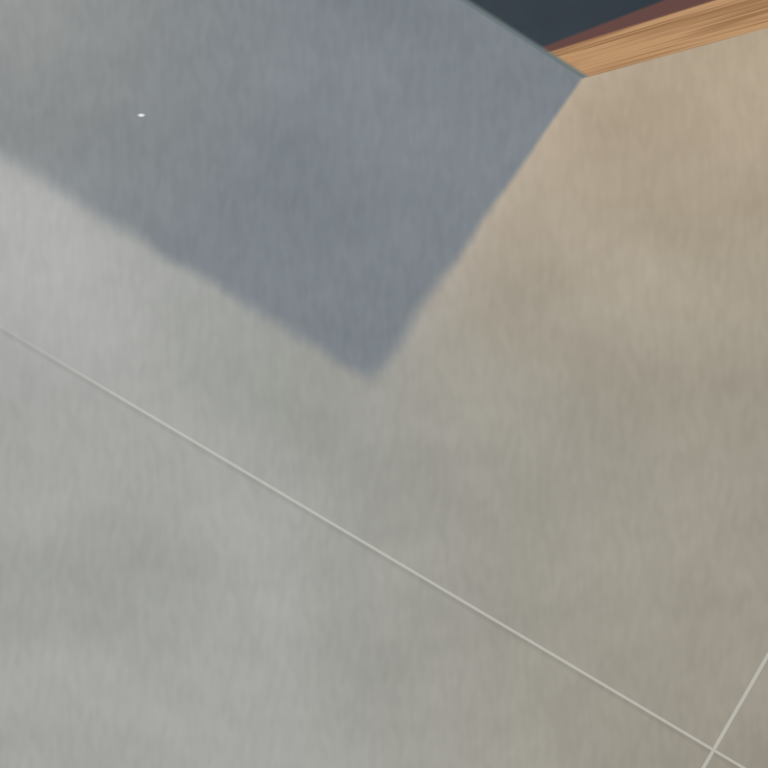
This texture is drawn by a WebGL 1 fragment shader. Its source:

```glsl
precision highp float;
// A matte tiled floor with a soft angular shadow, pale grout lines and the
// corner of a dark panel with a wooden plinth. Straight edges are signed
// half-plane distances; value noise gives the cement its mottling.

uniform vec2 u_resolution;

// Layout, in canvas units
const vec2 CORNER = vec2(0.758, 0.898);
const vec2 PANEL_TOP = vec2(0.599, 1.0);
const vec2 PLINTH_END = vec2(1.0, 0.964);
const vec2 SHADOW_LEFT = vec2(0.0, 0.800);
const vec2 SHADOW_TIP = vec2(0.482, 0.503);
const vec2 GROUT_A = vec2(0.078, 0.529);
const vec2 GROUT_B = vec2(0.918, 0.030);
const vec2 CROSS_A = vec2(0.918, 0.004);
const vec2 CROSS_B = vec2(1.0, 0.147);
const vec2 CHIP = vec2(0.184, 0.850);
const float GROUT_WIDTH = 0.0018;
const float MOTTLE = 0.060;
const float GRAIN = 0.022;

// Palette
const vec3 FLOOR_COOL = vec3(0.635, 0.640, 0.625);
const vec3 FLOOR_OLIVE = vec3(0.605, 0.585, 0.535);
const vec3 FLOOR_WARM = vec3(0.700, 0.640, 0.555);
const vec3 SHADE_DEEP = vec3(0.495, 0.520, 0.540);
const vec3 SHADE_PALE = vec3(0.570, 0.580, 0.575);
const vec3 GROUT = vec3(0.760, 0.755, 0.725);
const vec3 PANEL = vec3(0.220, 0.250, 0.280);
const vec3 PANEL_RIM = vec3(0.420, 0.465, 0.470);
const vec3 WOOD_DARK = vec3(0.590, 0.440, 0.310);
const vec3 WOOD_LIGHT = vec3(0.735, 0.580, 0.425);
const vec3 RED_TRIM = vec3(0.400, 0.285, 0.270);

float hash(vec2 p) {
  vec3 q = fract(vec3(p.xyx) * 0.1031);
  q += dot(q, q.yzx + 33.33);
  return fract((q.x + q.y) * q.z);
}

float noise(vec2 p) {
  vec2 i = floor(p), f = fract(p);
  f = f * f * (3.0 - 2.0 * f);
  return mix(mix(hash(i), hash(i + vec2(1.0, 0.0)), f.x),
             mix(hash(i + vec2(0.0, 1.0)), hash(i + vec2(1.0)), f.x), f.y);
}

float fbm(vec2 p) {
  float sum = 0.0, amp = 0.5;
  for (int i = 0; i < 5; i++) {
    sum += amp * noise(p);
    p = mat2(1.6, 1.2, -1.2, 1.6) * p + 17.3;
    amp *= 0.5;
  }
  return sum;
}

// Signed distance to the line a-b, positive on its left
float side(vec2 p, vec2 a, vec2 b) {
  vec2 d = normalize(b - a);
  return dot(p - a, vec2(-d.y, d.x));
}

float edge(float d, float soft) { return smoothstep(-soft, soft, d); }

float line(float d, float width, float px) {
  return 1.0 - smoothstep(width - px, width + px, abs(d));
}

vec3 floorColor(vec2 p, float px) {
  float mottle = fbm(p * vec2(6.0, 8.0) + 3.0) - 0.48;
  float wobble = (fbm(p * 22.0) - 0.48) * 0.016;
  float grout = side(p, GROUT_A, GROUT_B);

  // Cool light on the left, olive below right, warm light above right
  vec3 col = mix(FLOOR_COOL, FLOOR_OLIVE, smoothstep(0.25, 0.95, p.x));
  col = mix(col, FLOOR_WARM, smoothstep(0.35, 0.95, p.y) * smoothstep(0.42, 0.65, p.x));

  // Faint penumbra between the shadow and the long joint
  float penumbra = edge(grout - 0.06, 0.06) * (1.0 - smoothstep(0.40, 0.49, p.x - (p.y - 0.45) * 0.4));
  col -= vec3(0.042, 0.038, 0.045) * penumbra * smoothstep(0.0, 0.35, p.x);

  // Shadow wedge, sharper toward the panel corner, with a pale right rim
  float lower = side(p, SHADOW_LEFT, SHADOW_TIP) + wobble;
  float right = side(p, SHADOW_TIP, CORNER) + wobble * smoothstep(0.9, 0.6, p.y);
  float rim = exp(-max(-right, 0.0) / 0.035) * smoothstep(0.42, 0.65, p.y);
  col += vec3(0.035, 0.033, 0.040) * rim;
  float soft = mix(0.016, 0.004, smoothstep(0.5, 0.88, p.y));
  float shadow = edge(lower, mix(0.024, 0.014, smoothstep(0.0, 0.2, p.x))) * edge(right, soft);
  float fade = smoothstep(0.45, 0.0, length(p - vec2(0.0, 1.0)));
  col = mix(col, mix(SHADE_DEEP, SHADE_PALE, fade), shadow);

  // Cement mottling and brushed grain
  col += mottle * MOTTLE * vec3(1.0, 0.98, 0.95) * 1.5;
  col += (noise(mat2(90.0, 130.0, 50.0, -35.0) * p) - 0.5) * GRAIN;

  // Grout joints, fading at the far left
  float joint = line(grout, GROUT_WIDTH, px) * mix(0.15, 0.75, smoothstep(0.0, 0.2, p.x));
  joint = max(joint, 0.75 * line(side(p, CROSS_A, CROSS_B), GROUT_WIDTH * 1.3, px));
  col -= 0.03 * line(grout + 0.004, 0.003, 0.003);
  col = mix(col, GROUT, joint);
  return mix(col, vec3(0.9), line(length((p - CHIP) * vec2(0.5, 1.0)), 0.002, px));
}

void main() {
  vec2 p = gl_FragCoord.xy / u_resolution;
  float px = 1.0 / min(u_resolution.x, u_resolution.y);
  vec3 col = floorColor(p, px);

  // Panel corner: rim, dark face, red trim, then plinth
  float panelD = side(p, PANEL_TOP, CORNER);
  float plinthD = side(p, CORNER, PLINTH_END);
  float trimD = side(p, vec2(0.714, 0.932), vec2(0.930, 1.0));
  float faceD = side(p, vec2(0.710, 0.940), vec2(0.865, 1.0));
  float across = plinthD / max(plinthD - trimD, 0.001);
  float grain = noise(vec2(p.x * 6.0, across * 11.0)) * 0.6 + noise(vec2(p.x * 14.0, across * 27.0)) * 0.4;
  vec3 wood = mix(WOOD_DARK, WOOD_LIGHT, smoothstep(0.15, 0.75, grain));
  vec3 face = PANEL + (fbm(p * 14.0) - 0.48) * 0.05;
  vec3 corner = mix(wood, RED_TRIM, edge(trimD, px * 1.5));
  corner = mix(corner, face, edge(faceD, px * 2.0));
  corner = mix(PANEL_RIM, corner, edge(panelD - 0.006, 0.004));
  col = mix(col, corner, edge(panelD, px * 1.5) * edge(plinthD, px * 1.5));
  gl_FragColor = vec4(clamp(col, 0.0, 1.0), 1.0);
}
```
